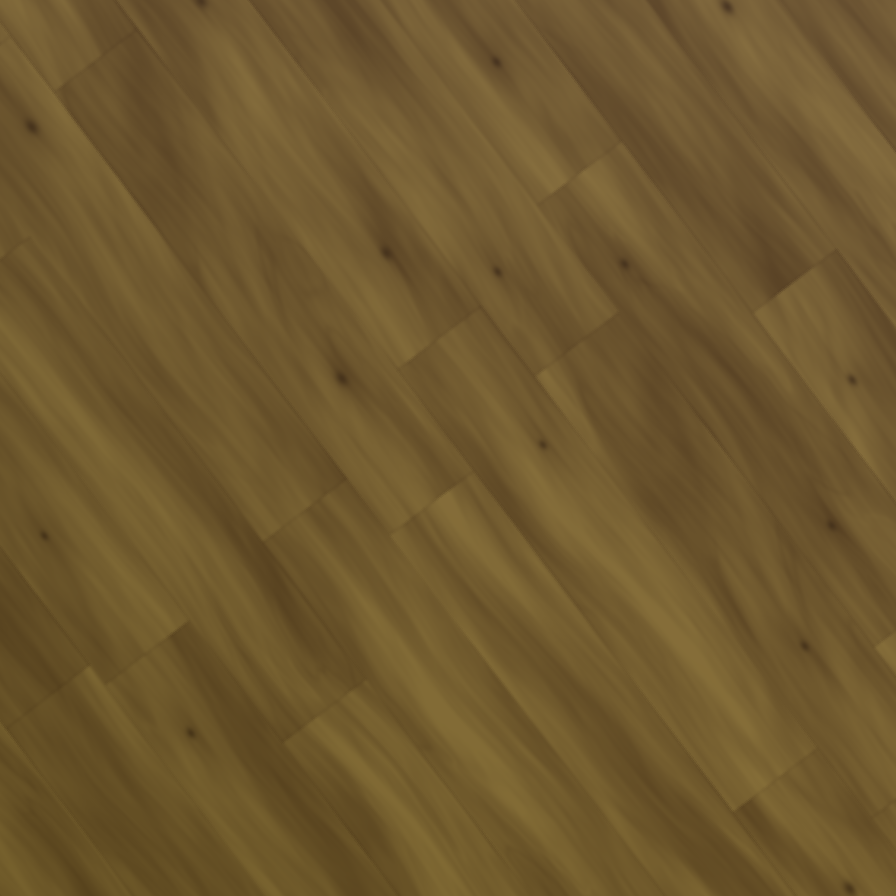
This texture is drawn by a Shadertoy shader. Its source:

```glsl
// Diagonal brown laminate planks with soft grain bands, fine fibres, knots and faint seams.

const vec3 DARK_WOOD = vec3(0.345, 0.258, 0.130);
const vec3 LIGHT_WOOD = vec3(0.502, 0.412, 0.214);
const vec3 KNOT_COLOR = vec3(0.235, 0.165, 0.085);
const vec3 HAZE_TINT = vec3(0.004, 0.000, 0.045);   // greyer towards the top right
const vec2 GRAIN_DIR = vec2(0.605, -0.796);
const float PLANK_WIDTH = 0.118;
const float PLANK_LENGTH = 0.62;
const float KNOT_CHANCE = 0.42;
const float KNOT_SIZE = 0.0065;
const float BAND_CONTRAST = 0.62;
const float FIBRE_CONTRAST = 0.13;
const float SEAM_WIDTH = 0.0016;
const float SOFTNESS = 0.0012;                      // blur radius in canvas units

float hash(vec2 p) {
    return fract(sin(dot(p, vec2(12.99, 78.23))) * 4375.85);
}

// Layered sines, turned and warped at every octave; about -0.7 to 0.7.
float layeredSines(vec2 p) {
    const mat2 TURN = mat2(0.94, 0.34, -0.34, 0.94);
    float sum = 0.0;
    float amp = 0.5;
    for (int i = 0; i < 5; i++) {
        p = TURN * p * 1.7 + 1.9;
        p += 0.8 * sin(p.yx * 0.7);
        sum += amp * sin(p.x) * sin(p.y);
        amp *= 0.58;
    }
    return sum;
}

vec3 woodColor(vec2 uv) {
    // Plank space: x runs along the grain, y across it.
    vec2 q = vec2(dot(uv, GRAIN_DIR), dot(uv, vec2(-GRAIN_DIR.y, GRAIN_DIR.x)));
    float row = floor(q.y / PLANK_WIDTH);
    float across = q.y - row * PLANK_WIDTH;
    float shifted = q.x + PLANK_LENGTH * hash(vec2(row, 3.0));
    float column = floor(shifted / PLANK_LENGTH);
    float along = shifted - column * PLANK_LENGTH;
    vec2 plank = vec2(row, column);
    float seed = hash(plank + 17.0);

    // Cellular knots: at most one in each half plank.
    float halfLength = 0.5 * PLANK_LENGTH;
    vec2 cell = vec2(row, column * 2.0 + floor(along / halfLength));
    vec2 center = vec2(mix(0.3, 0.7, hash(cell + 5.0)) * halfLength,
                       mix(0.3, 0.7, hash(cell + 9.0)) * PLANK_WIDTH);
    vec2 d = vec2(mod(along, halfLength), across) - center;
    float present = step(hash(cell + 31.0), KNOT_CHANCE);
    float size = KNOT_SIZE * mix(0.6, 1.1, hash(cell + 41.0));
    vec2 core = d / (size * vec2(1.25, 0.8));
    vec2 halo = d / vec2(0.042, 0.014);
    float knot = present * exp(-dot(core, core));
    float shade = present * exp(-dot(halo, halo));

    // Grain bows around the knots and wanders slowly.
    vec2 g = q + vec2(seed * 7.0, seed * 3.0);
    g.y += 0.007 * sin(g.x * 8.0 + seed * 6.0) + 0.003 * sin(g.x * 19.0);
    g.y += 0.5 * d.y * shade;

    // Broad bands, medium streaks and fine fibres.
    float bands = layeredSines(g * vec2(2.8, 19.0));
    float streaks = layeredSines(g * vec2(5.0, 62.0) + 4.0);
    float fibres = layeredSines(g * vec2(14.0, 170.0) + 8.0);
    float tone = 0.60 + BAND_CONTRAST * bands + 0.17 * streaks + FIBRE_CONTRAST * fibres;
    tone += 0.14 * (seed - 0.5) - 0.28 * shade;

    // Thin pale and dark veins follow level lines of the bands.
    float veinMask = smoothstep(0.0, 0.4, layeredSines(g * vec2(3.0, 9.0) + 2.0));
    tone += 0.12 * veinMask * exp(-pow((bands - 0.12) / 0.035, 2.0));
    tone -= 0.12 * veinMask * exp(-pow((bands + 0.18) / 0.035, 2.0));

    // Seams fade in and out along the boards; end joints stay faint.
    float sideDist = min(across, PLANK_WIDTH - across);
    float endDist = min(along, PLANK_LENGTH - along);
    float visible = smoothstep(-0.3, 0.7, sin(q.x * 6.0 + row * 2.4));
    tone -= 0.32 * visible * exp(-pow(sideDist / SEAM_WIDTH, 2.0));
    tone -= 0.16 * exp(-pow(endDist / SEAM_WIDTH, 2.0));

    vec3 color = mix(DARK_WOOD, LIGHT_WOOD, clamp(tone, -0.1, 1.05));
    return mix(color, KNOT_COLOR, 0.75 * knot);
}

void mainImage(out vec4 fragColor, in vec2 fragCoord) {
    vec2 uv = fragCoord / iResolution.y;

    // Four soft samples smooth the board edges.
    vec3 color = vec3(0.0);
    for (int i = 0; i < 4; i++) {
        vec2 corner = vec2(i % 2, i / 2) * 2.0 - 1.0;
        color += 0.25 * woodColor(uv + SOFTNESS * corner);
    }

    // Room light: hazier above, warmer and slightly darker at the lower left.
    color += HAZE_TINT * (0.8 * uv.y + 0.35 * uv.x - 0.5);
    color *= 0.95 + 0.07 * smoothstep(0.0, 0.6, 0.6 * uv.x + 0.4 * uv.y);
    fragColor = vec4(color, 1.0);
}
```
